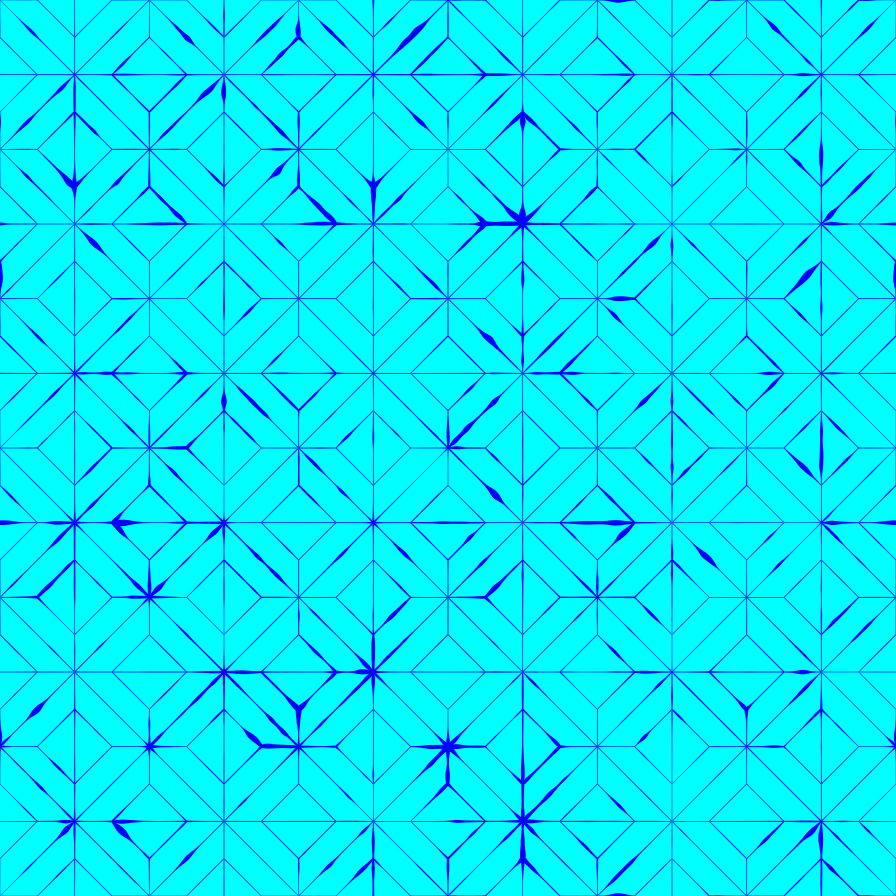
This pattern is drawn by a three.js fragment shader. Its source:

```glsl
varying vec2 vUv;

float hash(vec2 p) {
  return fract(sin(dot(p, vec2(127.1, 311.7))) * 43758.5453);
}

// Value noise with a whole number of cells, so it wraps at the edges
float wrapNoise(vec2 uv, float cells) {
  vec2 p = uv * cells;
  vec2 i = floor(p);
  vec2 f = fract(p);
  f = f * f * (3.0 - 2.0 * f);
  vec2 a = mod(i, cells);
  vec2 b = mod(i + 1.0, cells);
  return mix(mix(hash(a), hash(vec2(b.x, a.y)), f.x),
             mix(hash(vec2(a.x, b.y)), hash(b), f.x), f.y);
}

// Distance to the lattice, with a period of two units
float latticeDistance(vec2 p) {
  vec2 q = abs(mod(p + 1.0, 2.0) - 1.0);
  float far = max(q.x, q.y);
  float near = min(q.x, q.y);
  float diagonal = (far - near) * 0.7071;
  float diamond = abs(0.5 - far + near) * 0.7071;
  float fullLine = 1.0 - far;
  float brokenLine = length(vec2(near, max(far - 0.5, 0.0)));
  return min(min(diagonal, diamond), min(fullLine, brokenLine));
}

void main() {
  // Six repeats each way
  vec2 p = vUv * 12.0;
  float pixel = max(fwidth(p.x), 0.0001);
  float d = latticeDistance(p);

  // Hairlines that swell into uneven streaks and flared joints
  float swell = 0.75 * wrapNoise(vUv, 29.0) + 0.25 * wrapNoise(vUv, 67.0);
  float halfWidth = 0.003 + 0.003 * wrapNoise(vUv, 17.0) + 0.07 * pow(swell, 6.0);

  // Share of the pixel covered by the stroke
  float inner = max(d - 0.5 * pixel, -halfWidth);
  float outer = min(d + 0.5 * pixel, halfWidth);
  float ink = clamp((outer - inner) / pixel, 0.0, 1.0);

  vec3 cyan = vec3(0.0, 1.0, 1.0);
  vec3 blue = vec3(0.0, 0.0, 1.0);
  gl_FragColor = vec4(mix(cyan, blue, ink), 1.0);
}
```
